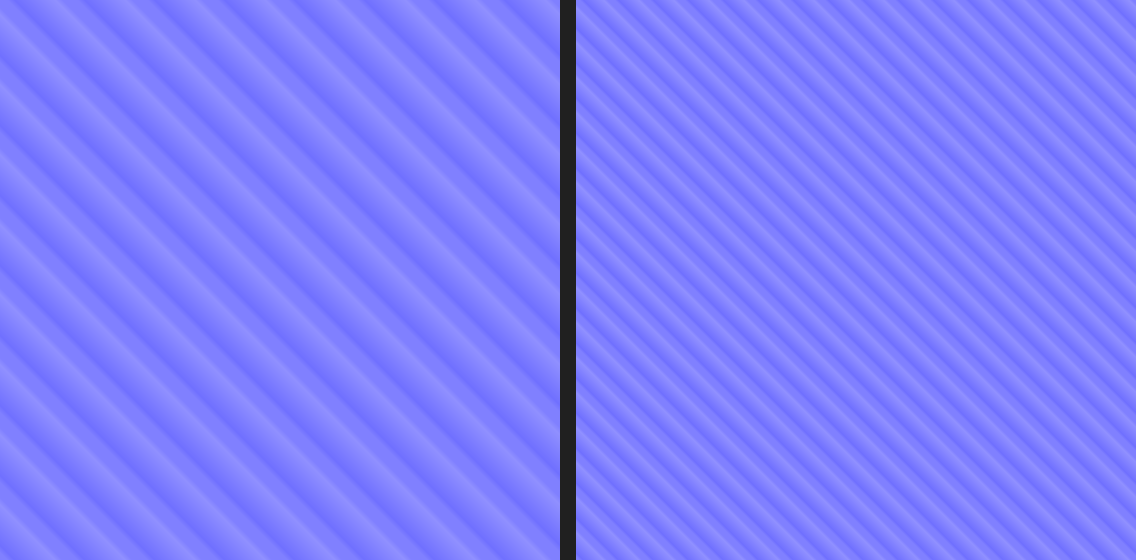
Left, the tile; right, the same tile 2 across and 2 down.
Give the GLSL for this texture map, as a Shadertoy shader.

```glsl
// Tangent-space normal map of diagonal rounded ribs parted by flat grooves.
// One periodic phase runs along x + y; a rib's slope climbs evenly across it
// and falls back to zero at both of its soft shoulders.

const float RIBS = 8.0;          // whole repeats across and down, so it tiles
const float CREST_HALF = 0.29;   // rib centre to steepest slope, in periods
const float FOOT_HALF = 0.395;   // rib centre to the flat groove, in periods
const float TILT = 0.063;        // strongest shift of red and green
const vec3 FLAT_NORMAL = vec3(0.502, 0.502, 1.0);

// Signed slope from -1 to 1 at distance d from the rib centre.
float ribSlope(float d) {
    float a = abs(d);
    float crest = a / CREST_HALF;
    float shoulder = clamp((FOOT_HALF - a) / (FOOT_HALF - CREST_HALF), 0.0, 1.0);
    return sign(d) * min(crest, shoulder);
}

void mainImage(out vec4 fragColor, in vec2 fragCoord) {
    vec2 uv = fragCoord / iResolution.xy;

    // Position within a rib; the groove is centred on whole phases.
    float d = fract(RIBS * (uv.x + uv.y)) - 0.5;

    // Average over about a pixel to smooth the creases.
    float halfPixel = 0.5 * RIBS / min(iResolution.x, iResolution.y);
    float slope = 0.5 * (ribSlope(d - halfPixel) + ribSlope(d + halfPixel));

    // The slope faces along the diagonal, so red and green shift together.
    vec3 normalColor = FLAT_NORMAL + vec3(TILT * slope, TILT * slope, 0.0);
    fragColor = vec4(normalColor, 1.0);
}
```
